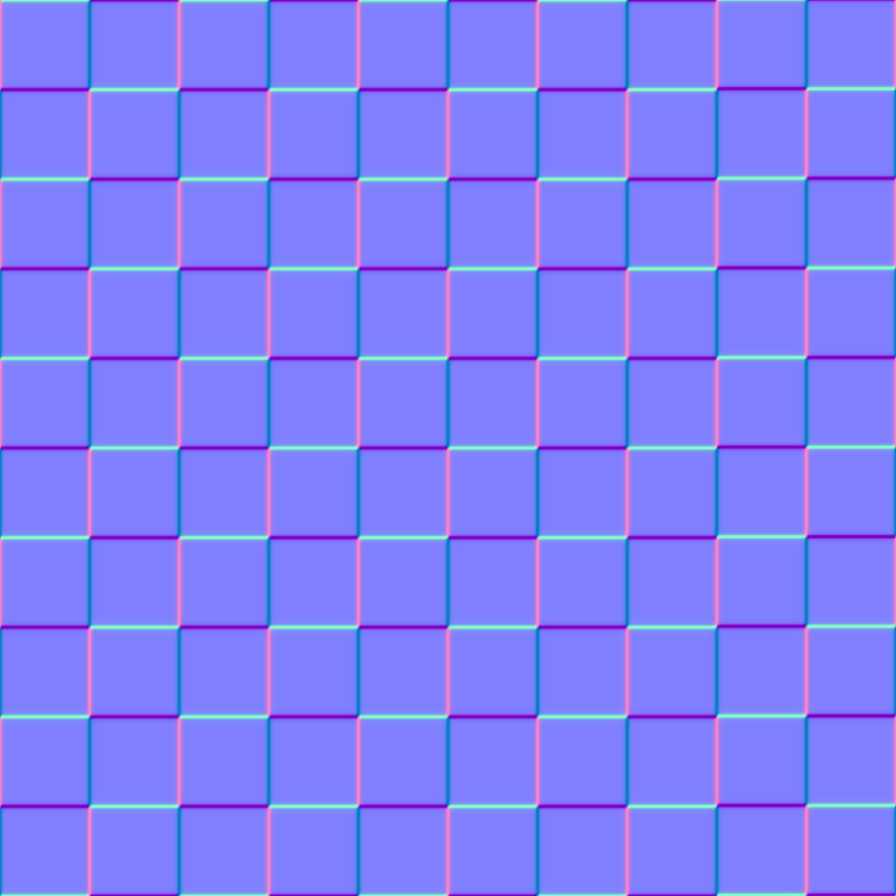
A Shadertoy shader for this texture map:

```glsl
// Tangent-space normal map of a checkerboard of raised and sunken square tiles.
// Tile borders are soft bevels: each is a bell-shaped slope across a grid line,
// whose sign alternates with the checker parity. An even tile count makes it wrap.

const float PI = 3.14159265;
const float TILES = 10.0;          // tiles across and down, must be even
const float BEVEL_CORE = 0.021;    // half width of the bevel, in tiles
const float BEVEL_HALO = 0.055;    // half width of the faint outer falloff
const float HALO_SHARE = 0.12;     // part of the slope that lies in the halo
const float BEVEL_SLOPE = 1.2;     // steepness, clipped at 1
const float BLUE_LOSS = 0.24;      // drop of the blue channel on full slopes
const float SHIFT_COLUMN = 8.0;    // rows sit slightly higher from this column on
const float ROW_SHIFT = 0.01;      // height of that offset, in tiles
const vec3 FLAT_COLOR = vec3(0.502, 0.502, 1.0);

// +1 inside even tiles, -1 inside odd ones, with a soft change between them.
vec2 tileSide(vec2 p, float softness) {
    return clamp(sin(PI * p) / (PI * softness), -1.0, 1.0);
}

// Slope strength by distance to the nearest grid line; the core is never
// narrower than the pixel filter and keeps its total weight.
vec2 bevelProfile(vec2 dist, float pixel) {
    float core = length(vec2(BEVEL_CORE, 0.4 * pixel));
    vec2 c = dist / core;
    vec2 h = dist / BEVEL_HALO;
    return mix(exp(-c * c) * BEVEL_CORE / core, exp(-h * h), HALO_SHARE);
}

void mainImage(out vec4 fragColor, in vec2 fragCoord) {
    // Tile coordinates
    vec2 p = fragCoord / iResolution.xy * TILES;
    float pixel = TILES / min(iResolution.x, iResolution.y);
    p.y -= ROW_SHIFT * step(SHIFT_COLUMN, p.x);

    // Bevel slopes with alternating direction
    vec2 line = round(p);
    vec2 lineSign = cos(PI * line) * vec2(-1.0, 1.0);
    vec2 side = tileSide(p, max(BEVEL_CORE, 0.5 * pixel)).yx;
    vec2 slope = BEVEL_SLOPE * lineSign * side * bevelProfile(abs(p - line), pixel);
    slope = clamp(slope, -1.0, 1.0);

    // Encode the slope as a normal color
    vec3 color = FLAT_COLOR;
    color.rg += 0.5 * slope;
    color.b -= BLUE_LOSS * min(length(slope), 1.0);
    fragColor = vec4(clamp(color, 0.0, 1.0), 1.0);
}
```
